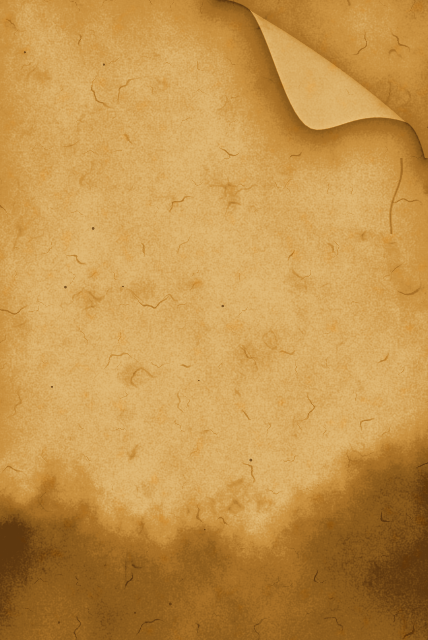
A Shadertoy shader for this texture:

```glsl
// Aged parchment with scorched lower edge, scattered fibres and a curled upper right corner.
#define BURN_DEPTH 0.58
#define POOL_DARK 0.34
#define MOTTLE 0.17
#define GRAIN 0.10
#define FIBRE_INK 0.30
#define CRINKLE_INK 0.24
#define FOLD_SHADOW 0.68
#define FOLD_REACH 0.030
#define UNDER_SHADOW 0.30
#define CURVE_STEPS 14

vec2 hash2(vec2 p) {
    vec3 h = fract(p.xyx * vec3(0.1031, 0.1030, 0.0973));
    h += dot(h, h.yzx + 33.33);
    return fract((h.xx + h.yz) * h.zy) * 2.0 - 1.0;
}

float gradientNoise(vec2 p) {
    vec2 i = floor(p), f = p - i;
    vec2 u = f * f * f * (f * (f * 6.0 - 15.0) + 10.0);
    vec2 e = vec2(1.0, 0.0);
    return mix(mix(dot(hash2(i), f), dot(hash2(i + e), f - e), u.x),
               mix(dot(hash2(i + e.yx), f - e.yx), dot(hash2(i + 1.0), f - 1.0), u.x), u.y);
}

float fbm(vec2 p) {
    float sum = 0.0, amp = 0.6;
    for (int i = 0; i < 5; i++) {
        sum += amp * gradientNoise(p);
        p = mat2(1.6, 1.2, -1.2, 1.6) * p + 5.3;
        amp *= 0.55;
    }
    return sum;
}

// Cubic curve: x = distance, y = crossing parity of a ray cast to the right
vec2 cubic(vec2 q, vec2 a, vec2 b, vec2 c, vec2 d) {
    float dist = 1e3, side = 1.0;
    vec2 from = a;
    for (int i = 1; i <= CURVE_STEPS; i++) {
        float t = float(i) / float(CURVE_STEPS), s = 1.0 - t;
        vec2 to = s * s * s * a + 3.0 * s * t * (s * b + t * c) + t * t * t * d;
        vec2 e = to - from, w = q - from;
        dist = min(dist, length(w - e * clamp(dot(w, e) / dot(e, e), 0.0, 1.0)));
        bvec3 hit = bvec3(q.y >= from.y, q.y < to.y, e.x * w.y > e.y * w.x);
        if (all(hit) || !any(hit)) side = -side;
        from = to;
    }
    return vec2(dist, side);
}

// Short bent hairs, one possible in each grid cell
float fibres(vec2 q, float cells) {
    vec2 g = q * cells, id = floor(g);
    float ink = 0.0;
    for (int k = 0; k < 9; k++) {
        vec2 cell = id + vec2(k % 3 - 1, k / 3 - 1);
        vec2 place = hash2(cell), form = hash2(cell + 71.0);
        float angle = form.x * 3.14159, len = 0.12 + 0.3 * abs(form.y);
        vec2 w = g - cell - 0.5 - 0.4 * place;
        w = mat2(cos(angle), -sin(angle), sin(angle), cos(angle)) * w;
        float off = abs(w.y - place.x * w.x * w.x / len - 0.025 * sin(w.x * 24.0));
        float fade = 1.0 - smoothstep(0.3, 1.0, abs(w.x) / len);
        ink = max(ink, fade * (1.0 - smoothstep(0.0, 0.028, off)) * smoothstep(-0.4, 0.8, place.y));
    }
    return ink;
}

float specks(vec2 q) {
    vec2 g = q * 8.0, id = floor(g), r = hash2(id + 31.0);
    float size = 0.012 + 0.014 * abs(r.x);
    return step(0.1, r.y) * (1.0 - smoothstep(size * 0.4, size, length(g - id - 0.5 - 0.4 * r)));
}

vec3 parchment(float age) {
    vec3 c = mix(vec3(0.875, 0.72, 0.455), vec3(0.79, 0.57, 0.25), smoothstep(0.0, 0.25, age));
    c = mix(c, vec3(0.66, 0.44, 0.15), smoothstep(0.22, 0.50, age));
    c = mix(c, vec3(0.55, 0.36, 0.11), smoothstep(0.48, 0.75, age));
    return mix(c, vec3(0.37, 0.22, 0.06), smoothstep(0.72, 1.05, age));
}

void mainImage(out vec4 fragColor, in vec2 fragCoord) {
    // Canvas heights, y running down from the top
    vec2 q = vec2(fragCoord.x, iResolution.y - fragCoord.y) / iResolution.y;
    float soft = 0.8 / iResolution.y, width = iResolution.x / iResolution.y;

    // Paper body: mottling, grain, worn margins
    float cloud = fbm(q * vec2(8.0, 6.0));
    float fine = fbm(q * 34.0 + 9.0);
    float grain = gradientNoise(q * 330.0) + 0.6 * gradientNoise(q * 160.0);
    float age = 0.085 + MOTTLE * (0.6 * cloud + 0.5 * fine) + GRAIN * grain;
    age += (0.13 + 0.2 * cloud) * (exp(-q.y / 0.06) + exp(-q.x / 0.035) + exp((q.x - width) / 0.035));

    // Stains, crinkles, hairs and specks
    float patchy = smoothstep(0.08, 0.4, fbm(q * 12.0 + 17.0));
    vec2 warped = q + 0.012 * vec2(fine, cloud);
    float crinkle = 1.0 - smoothstep(0.0, 0.05, abs(gradientNoise(warped * 24.0)));
    float marks = patchy * (0.09 + 0.12 * max(fine, 0.0) + CRINKLE_INK * crinkle);
    marks += FIBRE_INK * (fibres(warped, 12.0) + 0.45 * fibres(warped + 3.7, 21.0));
    float run = (q.y - 0.247) / 0.118;
    float thread = abs(q.x - 0.627 + 0.018 * run - 0.004 * sin(run * 7.0));
    marks += 0.3 * (1.0 - smoothstep(0.0, 0.003, thread)) * step(abs(run - 0.5), 0.5);

    // Scorched lower edge with two dark pools
    float line = 0.745 + 0.085 * smoothstep(0.0, 0.34, q.x) - 0.14 * smoothstep(0.36, 0.62, q.x);
    float depth = q.y - line + 0.09 * cloud + 0.03 * fine;
    float burn = smoothstep(-0.05, 0.11, depth);
    vec2 leftPool = (q - vec2(0.02, 0.835)) / vec2(0.10, 0.065);
    vec2 rightPool = (q - vec2(0.645, 0.90)) / vec2(0.11, 0.075);
    float pools = exp(-dot(leftPool, leftPool)) + exp(-dot(rightPool, rightPool));
    age += BURN_DEPTH * burn + burn * (POOL_DARK * pools + 0.22 * cloud + 0.06 * grain);

    // Curl outline: flap sides, flap top, and the lips running off the canvas
    vec2 peak = vec2(0.391, 0.016), belly = vec2(0.495, 0.203), tip = vec2(0.635, 0.191);
    vec2 sideL = cubic(q, peak, vec2(0.427, 0.065), vec2(0.449, 0.203), belly);
    vec2 base = cubic(q, belly, vec2(0.534, 0.203), vec2(0.566, 0.169), tip);
    vec2 top = cubic(q, peak, vec2(0.473, 0.065), vec2(0.553, 0.120), tip);
    vec2 lipL = cubic(q, vec2(0.341, -0.002), vec2(0.365, 0.001), vec2(0.380, 0.006), peak);
    vec2 lipR = cubic(q, tip, vec2(0.648, 0.198), vec2(0.657, 0.219), vec2(0.664, 0.247));
    float lips = min(lipL.x, lipR.x), rim = min(top.x, lips);
    float fold = min(min(sideL.x, base.x), lips);
    float outline = min(min(sideL.x, base.x), top.x);
    float flap = smoothstep(-soft, soft, -outline * sideL.y * base.y * top.y);
    float under = smoothstep(-soft, soft, rim * top.y * lipL.y * lipR.y) * step(q.y, 0.247);

    // Shadows on the page and the sheet below, then the lit flap
    float pageAge = age + FOLD_SHADOW * exp(-fold / FOLD_REACH) + 0.2 * exp(-lips / 0.003);
    float underAge = age + 0.04 + UNDER_SHADOW * exp(-rim / 0.035);
    float flapAge = 0.07 + 0.5 * (age - 0.085) + 0.10 * exp(-top.x / 0.006) + 0.12 * exp(-length(q - tip) / 0.03);
    float tone = mix(mix(pageAge, underAge, under), flapAge, flap);
    vec3 color = parchment(tone + marks * mix(1.0, 0.5, flap));
    color += vec3(0.03, -0.005, -0.04) * smoothstep(0.1, 0.5, fine);
    color += 0.05 * flap * exp(-min(sideL.x, base.x) / 0.004);
    color = mix(color, vec3(0.36, 0.21, 0.05), 0.75 * specks(q) * (1.0 - flap));
    fragColor = vec4(clamp(color, 0.0, 1.0), 1.0);
}
```
